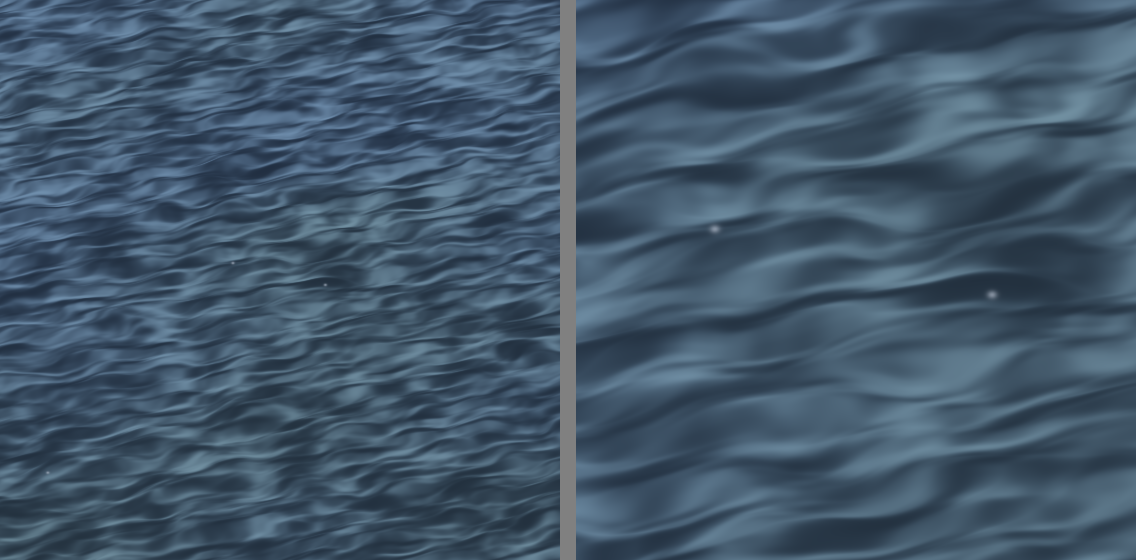
Left: the whole. Right: its middle third, enlarged.
Write a WebGL 2 fragment shader that draws this texture.

```glsl
#version 300 es
precision highp float;
// Wind-rippled open water: long slanted crest lines over dark, slowly varying swell.

#define MID_COLOR vec3(0.243, 0.327, 0.410)
#define TONE_GAIN vec3(0.300, 0.275, 0.240)
#define CREST_SCALE vec2(6.5, 36.0)
#define RIPPLE_SCALE vec2(11.0, 60.0)
#define FINE_SCALE vec2(32.0, 115.0)
#define SWELL_SCALE vec2(2.0, 6.5)
#define CREST_TILT 0.14
#define RIPPLE_TILT 0.27
#define PERSPECTIVE 0.24
#define STEEPNESS 0.0032
#define TONE_LIMIT 2.1
#define SPECK_RADIUS 0.0024

uniform vec2 u_resolution;
out vec4 fragColor;

vec2 hash2(vec2 p) {
    vec3 h = fract(p.xyx * vec3(0.1031, 0.1030, 0.0973));
    h += dot(h, h.yzx + 33.33);
    return fract((h.xx + h.yz) * h.zy);
}

float cornerSlope(vec2 cell, vec2 corner, vec2 f) {
    vec2 gradient = normalize(hash2(cell + corner) - 0.4999);
    return dot(gradient, f - corner);
}

// Gradient noise scaled to roughly unit deviation.
float noise(vec2 p) {
    vec2 cell = floor(p);
    vec2 f = p - cell;
    vec2 w = f * f * f * (f * (f * 6.0 - 15.0) + 10.0);
    float low = mix(cornerSlope(cell, vec2(0, 0), f), cornerSlope(cell, vec2(1, 0), f), w.x);
    float high = mix(cornerSlope(cell, vec2(0, 1), f), cornerSlope(cell, vec2(1, 1), f), w.x);
    return 4.6 * mix(low, high, w.y);
}

// Thin bright lines along the zero contours of the noise.
float ridge(vec2 p) {
    float n = noise(p);
    return (0.83 - sqrt(n * n + 0.03)) / 0.6;
}

vec2 tilt(vec2 p, float angle) {
    float c = cos(angle), s = sin(angle);
    return vec2(c * p.x + s * p.y, c * p.y - s * p.x);
}

// Sparse flecks of foam.
float specks(vec2 p) {
    float sum = 0.0;
    for (int i = 0; i < 3; i++) {
        vec2 d = (p - hash2(vec2(float(i) * 7.0 + 3.0, 41.0))) * vec2(0.8, 1.0);
        sum += exp(-dot(d, d) / (SPECK_RADIUS * SPECK_RADIUS));
    }
    return sum;
}

void main() {
    vec2 uv = gl_FragCoord.xy / u_resolution.y;

    // Ripples shrink gently towards the top.
    vec2 p = uv;
    p.x = (uv.x - 0.5) * (1.0 + PERSPECTIVE * uv.y) + 3.0;
    p.y = uv.y * (1.0 + PERSPECTIVE * uv.y) + 2.0;

    // Uneven currents bend the crest lines.
    vec2 flow = tilt(p, CREST_TILT);
    vec2 bend = vec2(noise(flow * vec2(6.0, 14.0) + 17.0),
                     noise(flow * vec2(11.0, 18.0) + 53.0));
    vec2 q = p + bend * vec2(0.008, 0.0034);

    // Crests lean forward, so their lower side is steep.
    float height = noise(tilt(q, CREST_TILT) * RIPPLE_SCALE * 0.8 + 83.0);
    q.y += STEEPNESS * height;
    vec2 along = tilt(q, CREST_TILT);
    vec2 across = tilt(q, RIPPLE_TILT);

    // Broad swell and passing patches of light.
    float swell = noise(along * SWELL_SCALE + 5.0);
    float patches = noise(along * SWELL_SCALE * 2.3 + 31.0);
    float hue = noise(along * vec2(1.3, 3.2) + 71.0);

    // Ripples from long crests down to fine chop.
    float ripples = 0.52 * ridge(along * CREST_SCALE)
                  + 0.36 * ridge(across * CREST_SCALE * 1.25 + 47.0)
                  + 0.52 * noise(across * RIPPLE_SCALE + 11.0)
                  + 0.42 * noise(along * RIPPLE_SCALE * 0.8 + 83.0)
                  + 0.20 * noise(across * FINE_SCALE + 29.0);
    float tone = ripples + 0.18 * swell + 0.16 * patches + 0.55 * (uv.y - 0.5);
    tone = TONE_LIMIT * tanh(1.12 * tone / TONE_LIMIT);
    vec3 color = MID_COLOR * exp(TONE_GAIN * tone);

    // Blue in the distance, greyer in the near troughs.
    float blueness = smoothstep(-1.4, 1.4, hue * 0.5 + 1.6 * (uv.y - 0.4));
    color *= mix(vec3(1.02, 1.01, 0.95), vec3(0.99, 0.99, 1.03), blueness);

    color = mix(color, vec3(0.66, 0.70, 0.76), 0.7 * min(specks(uv), 1.0));
    fragColor = vec4(clamp(color, 0.0, 1.0), 1.0);
}
```
